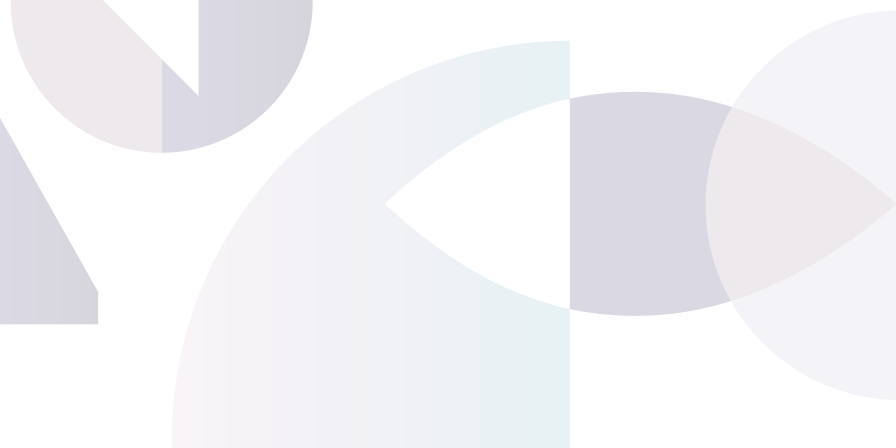
A Shadertoy shader for this background:

```glsl
// Pale geometric background: a cut disc, a wedge, a quarter disc and a lens crossing a circle.

#define PAPER      vec3(1.0)
#define LAVENDER   vec3(0.860, 0.851, 0.894)
#define WARM_GREY  vec3(0.843, 0.835, 0.863)
#define BLUSH      vec3(0.929, 0.914, 0.925)
#define MIST       vec3(0.955, 0.953, 0.968)
#define ROSE_WHITE vec3(0.973, 0.957, 0.969)
#define ICE        vec3(0.910, 0.945, 0.957)
#define SPLIT_X    1.272
#define LENS_TIPS  vec2(0.859, 2.002)
#define LENS_PEAK  vec2(1.420, 0.545)
#define LENS_HALF  0.250

float disc(vec2 p, vec2 center, float radius) {
    return length(p - center) - radius;
}

// Signed distance to a half plane through a point; the normal points outward.
float halfPlane(vec2 p, vec2 point, vec2 normal) {
    return dot(p - point, normalize(normal));
}

// Two mirrored arches that meet in a tip on each side.
float lens(vec2 p) {
    vec2 q = p - LENS_PEAK;
    bool leftSide = q.x < 0.0;
    float reach = leftSide ? LENS_PEAK.x - LENS_TIPS.x : LENS_TIPS.y - LENS_PEAK.x;
    float bend = leftSide ? 2.1 : 2.0;
    float t = abs(q.x) / reach;
    float slope = LENS_HALF * bend * t / reach;
    return (abs(q.y) - LENS_HALF * (1.0 - pow(t, bend))) / sqrt(1.0 + slope * slope);
}

// Smooth coverage, one pixel wide, of a signed distance.
float cover(float dist) {
    return clamp(0.5 - dist * iResolution.y, 0.0, 1.0);
}

void mainImage(out vec4 fragColor, in vec2 fragCoord) {
    // The canvas spans 2 by 1 units.
    vec2 p = fragCoord / iResolution.xy * vec2(2.0, 1.0);
    vec3 color = PAPER;

    // Two-tone disc with a triangular notch
    float notch = max(p.x - 0.443, halfPlane(p, vec2(0.229, 1.0), vec2(-1.0)));
    float cutDisc = max(disc(p, vec2(0.361, 0.996), 0.337), -notch);
    vec3 rightTone = mix(LAVENDER, WARM_GREY, smoothstep(0.40, 0.70, p.x));
    vec3 discTone = mix(rightTone, BLUSH, cover(p.x - 0.362));
    color = mix(color, discTone, cover(cutDisc));

    // Sloped wedge on the left edge
    float wedge = max(halfPlane(p, vec2(0.0, 0.737), vec2(1.774, 1.0)),
                      max(p.x - 0.219, 0.276 - p.y));
    color = mix(color, mix(LAVENDER, WARM_GREY, p.x / 0.219), cover(wedge));

    // Quarter disc, opened by the left part of the lens
    float lensDist = lens(p);
    float quarter = max(disc(p, vec2(SPLIT_X, 0.021), 0.888), -lensDist);
    vec3 quarterTone = mix(ROSE_WHITE, MIST - 0.005, smoothstep(0.38, 0.75, p.x));
    quarterTone = mix(quarterTone, ICE, smoothstep(0.72, 1.26, p.x));
    color = mix(color, quarterTone, cover(max(quarter, p.x - SPLIT_X)));

    // Right part of the lens and the circle across it
    float circle = cover(disc(p, vec2(2.010, 0.542), 0.435));
    float lensRight = cover(max(lensDist, SPLIT_X - p.x));
    color = mix(color, MIST, circle);
    color = mix(color, mix(LAVENDER - 0.005, BLUSH, circle), lensRight);

    fragColor = vec4(color, 1.0);
}
```
